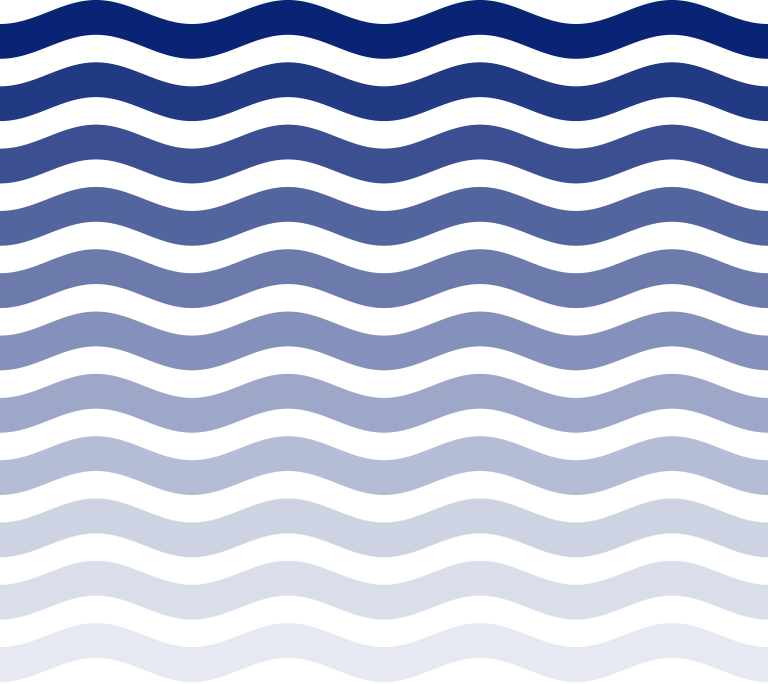
Give the GLSL for this pattern, as a WebGL 2 fragment shader.

```glsl
#version 300 es
precision highp float;

uniform vec2 u_resolution;
out vec4 fragColor;

const float TAU = 6.2831853;

// Lengths are fractions of the canvas height, measured down from the top
const float WAVES = 4.0;          // periods across the width
const float AMPLITUDE = 0.01754;
const float SPACING = 0.0911;
const float THICKNESS = 0.0509;
const float LAST_ROW = 10.0;

const vec3 PAPER = vec3(1.0);
const vec3 INK = vec3(0.037, 0.137, 0.459);

// Opacity falls by a tenth per row, then half as fast in the palest rows
float rowOpacity(float row) {
    return max(1.0 - 0.1 * row, 0.6 - 0.05 * row);
}

// Downward offset of the wave, zero at the crests
float waveOffset(float x) {
    return AMPLITUDE * (1.0 + cos(TAU * WAVES * x));
}

void main() {
    vec2 uv = gl_FragCoord.xy / u_resolution;

    // Straighten the waves, then find the nearest band
    float depth = 1.0 - uv.y - waveOffset(uv.x);
    float halfBand = 0.5 * THICKNESS;
    float row = clamp(floor((depth - halfBand) / SPACING + 0.5), 0.0, LAST_ROW);
    float edge = abs(depth - halfBand - row * SPACING) - halfBand;

    // Antialias across one pixel, allowing for the slope of the wave
    float pixel = length(vec2(dFdx(depth), dFdy(depth)));
    float coverage = clamp(0.5 - edge / pixel, 0.0, 1.0);

    fragColor = vec4(mix(PAPER, INK, coverage * rowOpacity(row)), 1.0);
}
```
